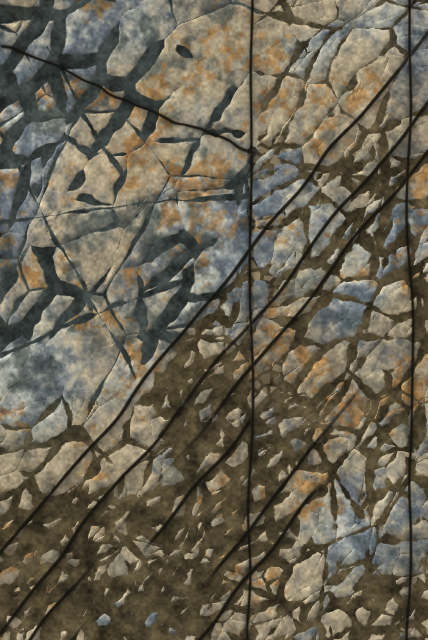
A Shadertoy shader for this texture:

```glsl
// Fractured rock face: broad blue-grey slabs at the upper left break up along
// steep diagonal faults into tan stones set in dark earth. Three scales of
// sheared Voronoi shards share one gap distance; fbm stains the surfaces.
#define FAULT_DIR vec2(0.63, 0.777)
#define FAULT_OFFSET 0.08
#define GAP_WIDTH 0.0045
#define EDGE_ROUGHNESS 0.022
#define BEVEL_SIZE 0.004
#define LIGHT_DIR vec2(-0.6, 0.8)
#define PALE vec3(0.64, 0.65, 0.61)
#define SLATE vec3(0.43, 0.47, 0.50)
#define TAN vec3(0.60, 0.54, 0.43)
#define EARTH vec3(0.35, 0.31, 0.22)
#define DEEP_SLATE vec3(0.25, 0.28, 0.27)
#define RUST vec3(0.58, 0.39, 0.18)

struct Shard { float edge; float id; vec2 normal; };

float hash(vec2 p) {
    vec3 q = fract(p.xyx * 0.1031);
    q += dot(q, q.yzx + 33.33);
    return fract((q.x + q.y) * q.z);
}

vec2 hash2(vec2 p) { return vec2(hash(p), hash(p + 57.3)); }

float noise(vec2 p) {
    vec2 i = floor(p), f = fract(p);
    f = f * f * (3.0 - 2.0 * f);
    return mix(mix(hash(i), hash(i + vec2(1, 0)), f.x),
               mix(hash(i + vec2(0, 1)), hash(i + 1.0), f.x), f.y);
}

float fbm(vec2 p) {
    float sum = 0.0, amp = 0.516;
    for (int i = 0; i < 5; i++) {
        sum += amp * noise(p);
        p = mat2(1.6, 1.2, -1.2, 1.6) * p + 11.7;
        amp *= 0.5;
    }
    return sum;
}

// Voronoi cell: canvas distance to its border, random id, outward normal
Shard shards(vec2 p, vec2 scale, float seed) {
    vec2 q = p * scale + seed, cell = floor(q), f = q - cell;
    vec2 home = vec2(0), center = vec2(0);
    float best = 9.0;
    for (int y = -1; y <= 1; y++)
    for (int x = -1; x <= 1; x++) {
        vec2 o = vec2(x, y), r = o + hash2(cell + o) - f;
        if (dot(r, r) < best) { best = dot(r, r); home = o; center = r; }
    }
    Shard s = Shard(9.0, hash(cell + home + 91.7), vec2(0, 1));
    for (int y = -2; y <= 2; y++)
    for (int x = -2; x <= 2; x++) {
        vec2 o = home + vec2(x, y), r = o + hash2(cell + o) - f;
        vec2 span = r - center;
        if (dot(span, span) < 0.0001) continue;
        vec2 n = normalize(span) * scale;
        float e = dot(0.5 * (center + r), normalize(span)) / length(n);
        if (e < s.edge) { s.edge = e; s.normal = normalize(n); }
    }
    return s;
}

float segment(vec2 p, vec2 a, vec2 b) {
    vec2 d = b - a;
    return length(p - a - d * clamp(dot(p - a, d) / dot(d, d), 0.0, 1.0));
}

void mainImage(out vec4 fragColor, in vec2 fragCoord) {
    vec2 uv = fragCoord / iResolution.y;
    float soft = max(1.0 / iResolution.y, 0.0013);
    vec2 across = vec2(FAULT_DIR.y, -FAULT_DIR.x);
    vec2 p = uv + 0.018 * (vec2(noise(uv * 11.0), noise(uv * 11.0 + 40.0)) - 0.5)
                + 0.006 * (vec2(noise(uv * 45.0), noise(uv * 45.0 + 80.0)) - 0.5);
    vec2 q = vec2(dot(p, FAULT_DIR), dot(p, across));
    float side = dot(uv, across) + FAULT_OFFSET + 0.008 * (noise(uv * 9.0) - 0.5);

    // How shattered the rock is
    float patches = fbm(uv * 6.0 + 3.0);
    float broken = smoothstep(-0.01, 0.02, side);
    broken = max(broken, 0.85 * smoothstep(0.40, 0.33, uv.y + 0.1 * (patches - 0.5)));
    broken = max(broken, 0.75 * smoothstep(0.39, 0.41, uv.x));

    // Gaps between shards, from slabs down to chips
    Shard slab = shards(q, vec2(4.2, 5.5), 3.0);
    Shard stone = shards(q, vec2(10.0, 17.0), 17.0);
    Shard chip = shards(q, vec2(21.0, 32.0), 41.0);
    float rough = EDGE_ROUGHNESS * (fbm(uv * 38.0) - 0.5) * (0.4 + 0.6 * broken);
    float slabGap = slab.edge - GAP_WIDTH * (0.35 + 0.5 * broken);
    float stoneGap = stone.edge - GAP_WIDTH * mix(-1.5 + 4.0 * smoothstep(0.46, 0.64, patches), 1.1, broken);
    float chipGap = chip.edge - GAP_WIDTH * mix(-2.0, -0.8 + 3.0 * smoothstep(0.42, 0.60, patches), broken);
    float gap = slabGap;
    vec2 normal = slab.normal;
    if (stoneGap < gap) { gap = stoneGap; normal = stone.normal; }
    if (chipGap < gap) { gap = chipGap; normal = chip.normal; }
    normal = normal.x * FAULT_DIR + normal.y * across;

    // Dark veins fanning over the slabs
    float vein = segment(p, vec2(0.0, 0.79), vec2(0.21, 0.41));
    vein = min(vein, segment(p, vec2(0.07, 0.93), vec2(0.19, 0.72)));
    vein = min(vein, segment(p, vec2(0.0, 0.65), vec2(0.39, 0.70)));
    vein = min(vein, segment(p, vec2(0.0, 0.45), vec2(0.30, 0.57)));
    gap = min(gap, vein - 0.006 * noise(uv * 16.0 + 5.0)) - rough;

    // Deep faults: parallel diagonals, two uprights and one slab ledge
    float fault = 0.0, shade = 0.0;
    for (int i = 0; i < 7; i++) {
        float k = float(i);
        float d = side - 0.052 * k - 0.022 * hash(vec2(k, 7.0)) * min(k, 1.0);
        d += 0.007 * (noise(vec2(q.x * 13.0, k * 9.0)) - 0.5);
        float open = max(smoothstep(0.42, 0.62, noise(vec2(q.x * 5.0, k * 5.0 + 2.0))), 0.8 - k);
        fault = max(fault, open * smoothstep(soft, -soft, abs(d) - 0.0025));
        shade = max(shade, open * step(0.0, d) * exp(-d / 0.007));
    }
    float upright = min(abs(uv.x - 0.391 - 0.010 * (noise(uv.yy * 5.0) - 0.5)),
                        abs(uv.x - 0.640 - 0.014 * (noise(uv.yy * 6.0 + 9.0) - 0.5)));
    float ledge = segment(p, vec2(0.0, 0.935), vec2(0.40, 0.765));
    float deep = min(upright, ledge);
    fault = max(fault, smoothstep(soft, -soft, deep - 0.0018));
    shade = max(shade, 0.8 * exp(-deep / 0.006));

    // Stone surface: mottled slate, pale bloom, tan weathering and rust
    float tone = fbm(uv * 10.0 + 20.0), grain = fbm(uv * 75.0);
    float speck = noise(uv * 230.0) - 0.5;
    float id = mix(slab.id, stone.id, broken) - 0.5;
    vec3 rock = mix(SLATE, PALE, smoothstep(0.30, 0.68, tone + 0.22 * id + 0.5 * (grain - 0.5) + 0.04 * broken));
    float warm = smoothstep(0.34, 0.70, fbm(uv * 5.0 + 70.0) + 0.14 * broken + 0.25 * id + 0.3 * (grain - 0.5));
    rock = mix(rock, TAN, 0.85 * warm);
    rock = mix(rock, DEEP_SLATE, 0.65 * smoothstep(0.53, 0.70, fbm(uv * 26.0 + 9.0)) * (1.0 - 0.5 * broken));
    rock = mix(rock, RUST, 0.6 * smoothstep(0.56, 0.72, 0.6 * fbm(uv * 14.0 + 50.0) + 0.4 * fbm(uv * 90.0 + 5.0) + 0.03 * warm));
    rock *= 1.0 + 0.22 * speck + 0.6 * (grain - 0.5) + 0.14 * id;
    rock *= 1.0 + 0.28 * dot(normal, LIGHT_DIR) * exp(-max(gap, 0.0) / BEVEL_SIZE);

    // Earth in the gaps, with pebbles beside the central upright
    float earthy = smoothstep(0.35, 0.65, broken * 0.5 + 0.5 * patches);
    vec3 soil = mix(DEEP_SLATE, EARTH, earthy) * (0.35 + 1.0 * fbm(uv * 50.0 + 31.0) + 0.25 * speck);
    Shard pebble = shards(uv, vec2(52.0, 62.0), 5.0);
    float rubble = smoothstep(0.035, 0.015, abs(uv.x - 0.415)) * smoothstep(0.30, 0.45, uv.y) * smoothstep(0.88, 0.75, uv.y);
    soil = mix(soil, TAN * (0.55 + 0.5 * pebble.id), rubble * smoothstep(0.0015, 0.004, pebble.edge));

    // Layers and shadow
    vec3 color = mix(soil, rock, smoothstep(-soft, soft, gap));
    color *= 1.0 - 0.55 * shade;
    color = mix(color, vec3(0.09, 0.08, 0.06), 0.9 * fault);
    fragColor = vec4(clamp(color, 0.0, 1.0), 1.0);
}
```
